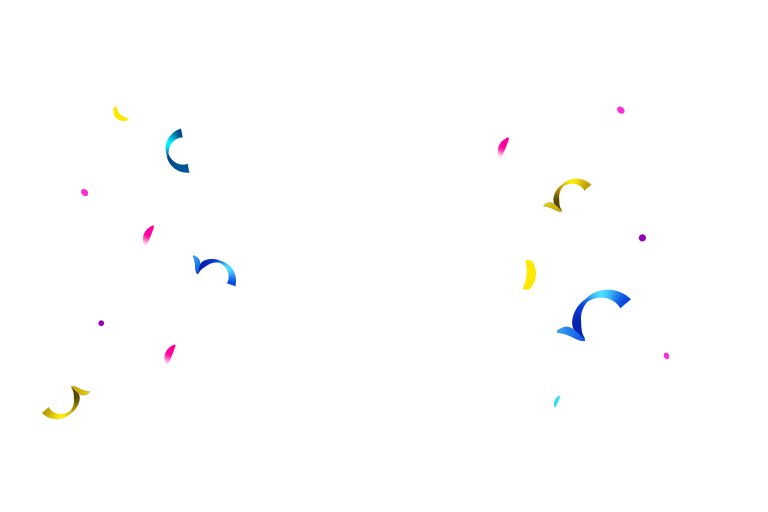
This background is drawn by a WebGL 1 fragment shader. Its source:

```glsl
precision highp float;

uniform vec2 u_resolution;

#define ROWS 8
#define FIRST_ROW 0.22
#define ROW_STEP 0.08
#define JITTER 0.025
#define RIBBON_RADIUS 0.035
#define STREAK_SIZE vec2(0.008, 0.025)
#define DOT_SIZE 0.0065
#define PINK vec3(1.0, 0.0, 0.62)
#define YELLOW vec3(1.0, 0.91, 0.0)
#define CYAN vec3(0.2, 0.88, 0.98)
#define PURPLE vec3(0.58, 0.0, 0.72)
#define MAGENTA vec3(0.98, 0.18, 0.85)

const float PI = 3.14159;

float hash(vec2 p) {
    return fract(sin(dot(p, vec2(12.9898, 78.233))) * 43758.5453);
}

// Coordinates of p in a frame turned counterclockwise by the angle
vec2 turned(vec2 p, float angle) {
    float c = cos(angle), s = sin(angle);
    return vec2(c * p.x + s * p.y, c * p.y - s * p.x);
}

float coverage(float d, float pixel) {
    return clamp(0.5 - d / pixel, 0.0, 1.0);
}

// Twisted half loop of unit radius, with an optional curled tail
vec4 ribbon(vec2 q, float tail, vec3 base, vec3 light, vec3 dark, float pixel) {
    float r = length(q);
    float angle = mod(atan(q.y, q.x) - 0.7 + 0.5 * PI, 2.0 * PI) - 0.5 * PI;
    float t = angle / PI;
    float halfWidth = 0.06 + 0.19 * abs(2.0 * t - 1.0);
    halfWidth *= 1.0 - 0.65 * tail * smoothstep(0.75, 1.0, t);
    float ends = (abs(t - 0.5) - 0.5) * PI * r;
    float loopMask = coverage(max(abs(r - 1.0) - halfWidth, ends), pixel);
    float shine = smoothstep(0.0, 0.32, t) * (1.0 - smoothstep(0.32, 0.6, t));
    vec3 loopColor = mix(mix(base, light, shine), dark, smoothstep(0.5, 0.85, t));

    float f = q.x + 1.7;
    float g = clamp(f, 0.0, 1.0);
    float wave = -0.36 + 0.1 * sin(4.5 * g) - 0.2 * g;
    float band = abs(q.y - wave) - 0.04 - 0.12 * sin(PI * g);
    float tailMask = tail * coverage(max(band, abs(f - 0.5) - 0.5), pixel);
    vec3 tailColor = mix(light, base, 0.35 + 0.6 * g);

    return vec4(mix(loopColor, tailColor, tailMask), max(loopMask, tailMask));
}

// Bent strip, narrowed towards its ends by taper
float streak(vec2 q, vec2 size, float bend, float taper, float pixel) {
    float s = clamp(q.y / size.y, -1.0, 1.0);
    float side = abs(q.x - bend * (s * s - 0.4)) - size.x * (1.0 - taper * s * s);
    return coverage(max(side, abs(q.y) - size.y), pixel);
}

vec4 ribbonPiece(vec2 q, float row, float side, float pixel) {
    float gold = step(mod(row + 0.5, 5.0), 1.0);
    float teal = step(5.5, row);
    float big = step(abs(row - 2.0), 0.5);
    float radius = RIBBON_RADIUS * (1.0 + 0.55 * big);
    vec3 base = mix(vec3(0.03, 0.28, 0.88), vec3(0.0, 0.27, 0.52), teal);
    vec3 light = mix(vec3(0.3, 0.86, 1.0), vec3(0.0, 0.95, 1.0), teal);
    vec3 dark = mix(vec3(0.02, 0.13, 0.68), vec3(0.0, 0.33, 0.6), teal);
    base = mix(base, vec3(0.74, 0.62, 0.02), gold);
    light = mix(light, vec3(1.0, 0.92, 0.05), gold);
    dark = mix(dark, vec3(0.33, 0.28, 0.0), gold);
    q = turned(q, (1.0 - side) * (PI + 0.7 * row)) / radius;
    return ribbon(q, 1.0 - teal, base, light, dark, pixel / radius);
}

vec4 streakPiece(vec2 q, float row, float pixel) {
    if (row < 0.5) {
        q = turned(q, -0.4);
        return vec4(CYAN, streak(q, 0.45 * STREAK_SIZE, 0.002, 0.5, pixel));
    }
    if (mod(row + 0.5, 4.0) > 3.0) {
        float bend = 0.008 * sign(row - 5.0);
        float scale = row < 5.0 ? 1.15 : 0.7;
        q = turned(q, 0.225 * (row - 3.0) - 0.1);
        return vec4(YELLOW, streak(q, scale * STREAK_SIZE, bend, 0.3, pixel));
    }
    q = turned(q, -0.4);
    float fade = smoothstep(-1.0, 0.1, q.y / STREAK_SIZE.y);
    return vec4(PINK, fade * streak(q, 0.85 * STREAK_SIZE, 0.004, 0.75, pixel));
}

vec4 dotPiece(vec2 q, float row, float random, float pixel) {
    float pale = mod(row, 2.0);
    float radius = DOT_SIZE * (0.8 + 0.5 * random);
    q = turned(q, random) * vec2(1.0 + 0.3 * pale, 1.0);
    return vec4(mix(PURPLE, MAGENTA, pale), coverage(length(q) - radius, pixel));
}

void main() {
    float pixel = 1.0 / u_resolution.y;
    vec2 p = gl_FragCoord.xy * pixel;
    float aspect = u_resolution.x * pixel;
    vec3 color = vec3(1.0);

    // Staggered pieces along the left and right sides
    for (int i = 0; i < 2 * ROWS; i++) {
        float row = floor((float(i) + 0.5) / 2.0);
        float side = float(i) - 2.0 * row;
        float random = hash(vec2(row, side));
        float spread = fract(row * 0.618 + side * 0.37);
        float x = mix(0.085, 0.645, side) * aspect + 0.34 * spread;
        float y = FIRST_ROW + ROW_STEP * row;
        vec2 q = p - vec2(x, y) - JITTER * (vec2(random, hash(vec2(side, row + 9.0))) - 0.5);
        float kind = floor(mod(row + side + 0.5, 3.0));
        vec4 piece = kind < 0.5 ? ribbonPiece(q, row, side, pixel)
            : kind < 1.5 ? streakPiece(q, row, pixel)
            : dotPiece(q, row, random, pixel);
        color = mix(color, piece.rgb, piece.a);
    }
    gl_FragColor = vec4(color, 1.0);
}
```
